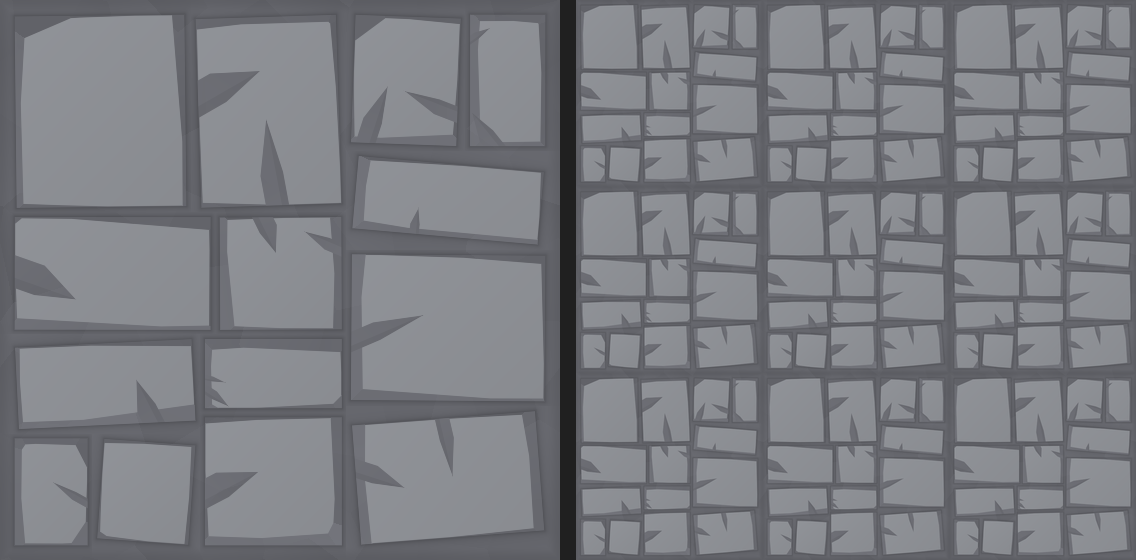
Left: one tile. Right: repeated 3 by 3.
Give the GLSL for this texture, as a three.js fragment shader.

```glsl
varying vec2 vUv;

const vec3 FACE_COLOR = vec3(0.55, 0.56, 0.58);
const vec3 SHADE_TINT = vec3(0.985, 0.995, 1.055);
const float GROUT_TONE = 0.41;
const float MARGIN = 0.018;
const float GAP = 0.008;
const float SOFT = 0.0011;

float hash(vec2 p) {
  vec3 q = fract(p.xyx * 0.1031);
  q += dot(q, q.yzx + 33.33);
  return fract((q.x + q.y) * q.z);
}

vec2 perp(vec2 v) { return vec2(-v.y, v.x); }

float inside(float d) { return 1.0 - smoothstep(-SOFT, SOFT, d); }

// Wrapping cells, each a slightly tilted plane
float facets(vec2 uv, float count, float seed) {
  vec2 p = uv * count;
  vec2 cell = floor(p);
  float nearest = 9.0;
  float tone = 0.0;
  for (int y = -1; y <= 1; y++) {
    for (int x = -1; x <= 1; x++) {
      vec2 c = cell + vec2(float(x), float(y));
      vec2 key = mod(c, count) + seed;
      vec2 d = p - c - vec2(hash(key), hash(key + 41.0));
      float dist = dot(d, d);
      if (dist < nearest) {
        nearest = dist;
        vec2 tilt = vec2(hash(key + 83.0), hash(key + 127.0)) - 0.5;
        tone = dot(d, tilt) + 0.5 * (hash(key + 171.0) - 0.5);
      }
    }
  }
  return tone;
}

// Split the tile at random until the block is small enough
float findBlock(vec2 uv, out vec2 lo, out vec2 hi) {
  lo = vec2(MARGIN);
  hi = vec2(1.0 - MARGIN);
  float id = 1.0;
  for (int i = 0; i < 6; i++) {
    vec2 size = hi - lo;
    if (size.x * size.y < 0.045 + 0.09 * hash(vec2(id, 1.0))) break;
    vec2 cut = mix(lo, hi, mix(0.36, 0.64, hash(vec2(id, 2.0))));
    bool splitX = size.x > size.y * mix(0.7, 1.4, hash(vec2(id, 3.0)));
    vec2 axis = splitX ? vec2(1.0, 0.0) : vec2(0.0, 1.0);
    float side = step(0.0, dot(uv - cut, axis));
    lo = mix(lo, cut, axis * side);
    hi = mix(hi, cut, axis * (1.0 - side));
    id = 2.0 * id + side;
  }
  return id;
}

// Distance to the flat top (x) and tone of the bevel beyond it (y)
vec2 stoneTop(vec2 p, vec2 b, float id) {
  vec2 n = vec2(1.0, 0.0);
  vec2 result = vec2(-1.0, GROUT_TONE);
  for (int k = 0; k < 4; k++) {
    vec2 t = perp(n);
    vec2 key = vec2(id, 10.0 + 8.0 * float(k));
    float h = hash(key);
    float along = dot(p, t);
    float bend = (hash(key + vec2(0.0, 1.0)) - 0.5) * dot(abs(t), b);
    float tilt = 0.1 * (hash(key + vec2(0.0, 2.0)) - 0.5);
    float edge = dot(p - b * n, n) + 0.001 + 0.017 * h * h
               + tilt * along + 0.06 * h * abs(along - bend);
    // Broken corner
    float c = hash(key + vec2(0.0, 3.0));
    vec2 cutNormal = normalize(n + t * mix(0.4, 2.0, hash(key + vec2(0.0, 4.0))));
    float corner = dot(p - b * (n + t), cutNormal) + 0.45 * min(b.x, b.y) * c * c * c * c;
    float tone = 0.41 - dot(n, vec2(0.015, 0.018)) + 0.05 * (h - 0.5);
    if (edge > result.x) result = vec2(edge, tone);
    if (corner > result.x) result = vec2(corner, tone + 0.03 * (c - 0.5));
    n = t;
  }
  return result;
}

// Tapered chip driven in from a side: distance (x) and tone (y)
vec2 chip(vec2 p, vec2 b, vec2 key) {
  if (hash(key) < 0.4) return vec2(1.0, GROUT_TONE);
  float s = hash(key + vec2(0.0, 1.0)) < 0.5 ? -1.0 : 1.0;
  vec2 n = hash(key + vec2(0.0, 2.0)) < 0.5 ? vec2(s, 0.0) : vec2(0.0, s);
  vec2 t = perp(n);
  vec2 start = b * (n + t * 1.4 * (hash(key + vec2(0.0, 3.0)) - 0.5));
  vec2 axis = normalize(t * 1.7 * (hash(key + vec2(0.0, 4.0)) - 0.5) - n);
  float len = min(b.x, b.y) * mix(0.5, 1.3, hash(key + vec2(0.0, 5.0)));
  float width = len * mix(0.15, 0.36, hash(key + vec2(0.0, 6.0)));
  float along = dot(p - start, axis);
  float across = dot(p - start, perp(axis));
  float reach = across > 0.0 ? width : 0.45 * width;
  float d = abs(across) - reach * min(1.0, 1.6 * (1.0 - along / len));
  float tone = 0.415 + 0.02 * smoothstep(-SOFT, SOFT, across) - 0.015 * along / len;
  return vec2(d, tone);
}

void main() {
  vec2 lo, hi;
  float id = findBlock(vUv, lo, hi);

  // Slightly turned stone, shrunk to stay in its block
  float turn = 2.0 * hash(vec2(id, 5.0)) - 1.0;
  turn *= 0.1 * turn * turn;
  vec2 b = 0.5 * (hi - lo) - GAP;
  b -= abs(turn) * b.yx;
  vec2 p = vUv - 0.5 * (lo + hi);
  p += turn * perp(p);

  vec2 outer = abs(p) - b;
  float base = max(outer.x, outer.y);
  float gap = length(max(outer, 0.0));

  // Grout with contact shadow and darker tile border
  float rough = facets(vUv, 9.0, 3.0);
  vec2 rim = min(vUv, 1.0 - vUv);
  float grout = GROUT_TONE + 0.03 * rough;
  grout -= 0.065 * exp(-gap / 0.004) + 0.02 * exp(-gap / 0.015);
  grout -= 0.035 * (1.0 - smoothstep(0.0, 0.025, min(rim.x, rim.y)));

  // Bevels, chips and flat top
  vec2 top = stoneTop(p, b, id);
  float tone = top.y + 0.025 * rough;
  float face = inside(max(top.x, base + SOFT));
  for (int i = 0; i < 2; i++) {
    vec2 c = chip(p, b, vec2(id, 60.0 + 9.0 * float(i)));
    float mask = inside(c.x);
    tone = mix(tone, c.y + 0.015 * rough, mask);
    face *= 1.0 - mask;
  }
  tone = mix(grout, tone, inside(base));
  vec3 topColor = FACE_COLOR * (1.0 + 0.015 * dot(p, vec2(-1.0, 1.0)) / max(b.x, b.y));
  gl_FragColor = vec4(mix(tone * SHADE_TINT, topColor, face), 1.0);
}
```
